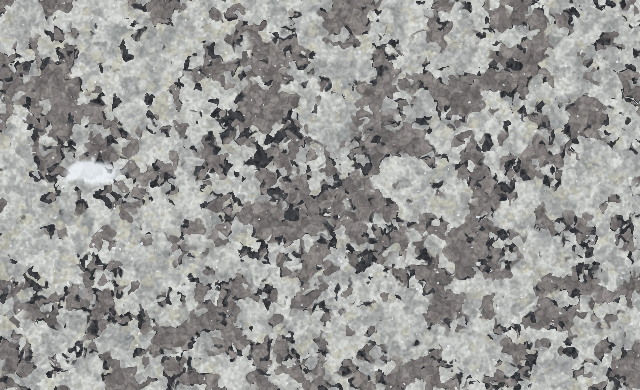
Reproduce this texture procedurally as a Shadertoy shader.

```glsl
const vec3 FELDSPAR_DULL  = vec3(0.595, 0.605, 0.605);
const vec3 FELDSPAR_PALE  = vec3(0.795, 0.805, 0.790);
const vec3 FELDSPAR_CREAM = vec3(0.735, 0.725, 0.655);
const vec3 QUARTZ_DEEP    = vec3(0.385, 0.372, 0.372);
const vec3 QUARTZ_LIGHT   = vec3(0.610, 0.590, 0.580);
const vec3 MICA_BLACK     = vec3(0.145, 0.155, 0.170);
const vec3 MICA_GREY      = vec3(0.300, 0.305, 0.320);
const vec3 GLARE_WHITE    = vec3(0.930, 0.950, 0.970);

vec3 hash3(vec2 p) {
    vec3 q = fract(vec3(p.xyx) * vec3(0.1031, 0.1030, 0.0973));
    q += dot(q, q.yxz + 33.33);
    return fract((q.xxy + q.yzz) * q.zyx);
}

// Cellular noise: xyz = blended random values of the cells, w = seam strength.
// Low sharpness gives smooth clouds, high sharpness gives faceted grains.
vec4 softCells(vec2 p, float sharpness) {
    vec2 base = floor(p);
    vec3 sum = vec3(0.0);
    float total = 0.0, strongest = 0.0;
    for (int y = -1; y <= 1; y++)
    for (int x = -1; x <= 1; x++) {
        vec2 cell = base + vec2(x, y);
        vec2 toSeed = cell + hash3(cell).xy - p;
        float weight = exp(-sharpness * dot(toSeed, toSeed));
        sum += weight * hash3(cell + 71.0);
        total += weight;
        strongest = max(strongest, weight);
    }
    return vec4(sum / total, 2.0 * (1.0 - strongest / total));
}

// Ragged displacement that breaks up straight cell borders.
vec2 roughen(vec2 p, float scale, float amount) {
    return p + amount * (softCells(p * scale, 6.0).xy - 0.5);
}

// Soft-edged pool of reflected light with a ragged rim.
float glare(vec2 p, vec2 center, vec2 radius, float raggedness) {
    float d = length((p - center) / radius) + raggedness;
    return 1.0 - smoothstep(0.65, 1.15, d);
}

void mainImage(out vec4 fragColor, in vec2 fragCoord) {
    vec2 p = fragCoord / iResolution.y;
    vec2 q = roughen(roughen(p, 42.0, 0.016), 110.0, 0.007);

    // Fields from broad clusters down to fine crystal texture
    vec4 cluster = softCells(q * 11.0 + 5.0, 5.0);
    vec4 patches = softCells(q * 25.0 + 37.0, 6.0);
    vec4 grain   = softCells(q * 48.0 + 90.0, 14.0);
    vec4 fleck   = softCells(q * vec2(78.0, 68.0) + 150.0, 10.0);
    vec4 grit    = softCells(p * 150.0 + 400.0, 6.0);

    // Pale feldspar ground with some cream crystals
    float paleness = 0.40 * patches.z + 0.35 * grain.y + 0.25 * fleck.y;
    vec3 color = mix(FELDSPAR_DULL, FELDSPAR_PALE, smoothstep(0.15, 0.75, paleness));
    color = mix(color, FELDSPAR_CREAM, 0.6 * smoothstep(0.78, 0.92, grain.z));

    // Clustered grey-brown quartz with darker seams
    float quartzField = 0.45 * cluster.x + 0.35 * patches.x + 0.30 * grain.x;
    float quartz = smoothstep(0.570, 0.625, quartzField);
    vec3 quartzColor = mix(QUARTZ_DEEP, QUARTZ_LIGHT, 0.6 * grain.y + 0.4 * fleck.z);
    quartzColor *= 1.0 - 0.16 * grain.w;
    color = mix(color, quartzColor, quartz);

    // Black mica flecks, gathered along the quartz margins
    float margin = 1.0 - smoothstep(0.0, 0.18, abs(quartzField - 0.61));
    float micaField = 0.45 * fleck.x + 0.35 * patches.y + 0.25 * margin;
    float mica = smoothstep(0.685, 0.765, micaField);
    color = mix(color, mix(MICA_BLACK, MICA_GREY, grit.y), mica);

    // Fine crystal mottling and rare bright glints
    color *= 1.0 + 0.20 * (grit.x - 0.5);
    color = mix(color, GLARE_WHITE, 0.8 * smoothstep(0.955, 0.985, grit.z) * (1.0 - mica));

    // Lamp reflection on the polished surface
    float ragged = 0.5 * (patches.y - 0.5) + 0.4 * (fleck.z - 0.5);
    float shine = glare(p, vec2(0.238, 0.558), vec2(0.078, 0.034), ragged);
    color = mix(color, GLARE_WHITE, 0.9 * shine);

    fragColor = vec4(clamp(color, 0.0, 1.0), 1.0);
}
```
